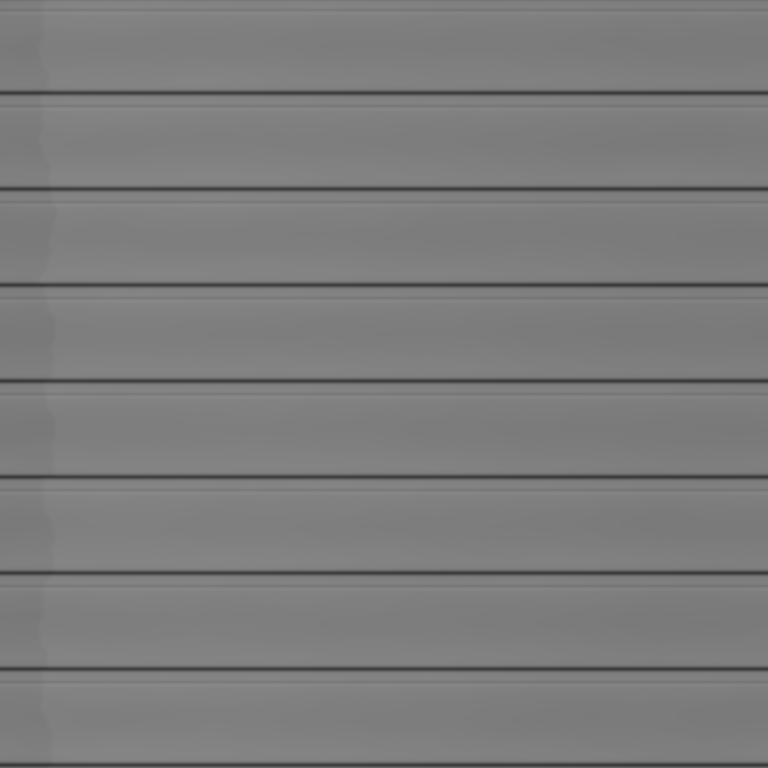
Write a Shadertoy shader that draws this texture.

```glsl
// Grey horizontal lap siding: eight boards, each with a soft dark groove and a
// thin bead line near its top. Gaussian profiles shape the boards; wrapping
// noise mottles them and a wavy-edged stain darkens the left end.

const float BOARDS = 8.0;
const float GROOVE_OFFSET = 0.031;   // groove height, in boards
const float GROOVE_WIDTH = 0.025;
const float GROOVE_DEPTH = 0.255;
const float SHADOW_WIDTH = 0.06;     // faint shading around the groove
const float SHADOW_DEPTH = 0.02;
const float BEAD_HEIGHT = 0.865;     // bead line, measured from the groove
const float BEAD_WIDTH = 0.014;
const float BEAD_DEPTH = 0.042;
const float GLINT_DEPTH = 0.014;     // light lip under the bead line
const float STAIN_EDGE = 0.062;      // in canvas widths
const float STAIN_SOFTNESS = 0.005;
const float STAIN_DEPTH = 0.018;
const float MOTTLE = 0.012;
const vec3 PAINT = vec3(0.507);

float hash(vec2 p) {
    vec3 q = fract(vec3(p.xyx) * 0.1031);
    q += dot(q, q.yzx + 33.33);
    return fract((q.x + q.y) * q.z);
}

// Value noise that repeats after 'period' cells.
float wrapNoise(vec2 p, vec2 period) {
    vec2 cell = floor(p), f = fract(p);
    f = f * f * (3.0 - 2.0 * f);
    vec2 a = mod(cell, period), b = mod(cell + 1.0, period);
    return mix(mix(hash(a), hash(vec2(b.x, a.y)), f.x),
               mix(hash(vec2(a.x, b.y)), hash(b), f.x), f.y);
}

// Streaky layered noise, centred on zero; the shear is a whole number of cells.
float mottle(vec2 uv) {
    float sum = 0.0, weight = 0.5;
    vec2 cells = vec2(7.0, 24.0);
    for (int i = 0; i < 4; i++) {
        vec2 p = uv * cells + vec2(0.0, -2.0 * uv.x);
        sum += weight * (wrapNoise(p, cells) - 0.5);
        cells *= 2.0;
        weight *= 0.55;
    }
    return sum;
}

float bell(float distance, float width) {
    float t = distance / width;
    return exp(-t * t);
}

// Stain at the left end, met by a slow darkening towards the right edge.
float stain(float x, float h, float board) {
    float phase = 6.2832 * hash(vec2(board, 5.0));
    float edge = STAIN_EDGE + 0.009 * sin(3.5 * h + phase)
               + 0.003 * sin(13.0 * h + 2.0 * phase)
               + 0.0015 * sin(31.0 * h + 3.0 * phase);
    float leftEnd = 1.0 - smoothstep(edge - STAIN_SOFTNESS, edge + STAIN_SOFTNESS, x);
    return max(leftEnd, smoothstep(0.2, 1.0, x));
}

void mainImage(out vec4 fragColor, in vec2 fragCoord) {
    vec2 uv = fragCoord / iResolution.xy;
    float v = uv.y * BOARDS - GROOVE_OFFSET;
    float board = mod(floor(v), BOARDS);
    float h = fract(v);
    float pixel = 0.7 * BOARDS / iResolution.y;

    // Board profile: slightly lighter near both ends, with groove and bead
    float grooveDistance = min(h, 1.0 - h);
    float shade = 0.012 * cos(6.2832 * h);
    shade -= GROOVE_DEPTH * bell(grooveDistance, max(GROOVE_WIDTH, pixel));
    shade -= SHADOW_DEPTH * bell(grooveDistance, SHADOW_WIDTH);
    shade -= BEAD_DEPTH * bell(h - BEAD_HEIGHT, max(BEAD_WIDTH, pixel));
    shade += GLINT_DEPTH * bell(h - BEAD_HEIGHT + 0.035, 0.02);

    // Wear: mottled paint, small changes between boards, stained end
    shade += MOTTLE * mottle(uv);
    shade += 0.004 * (hash(vec2(board, 17.0)) - 0.5);
    shade -= STAIN_DEPTH * stain(uv.x, h, board);

    fragColor = vec4(PAINT + shade, 1.0);
}
```
